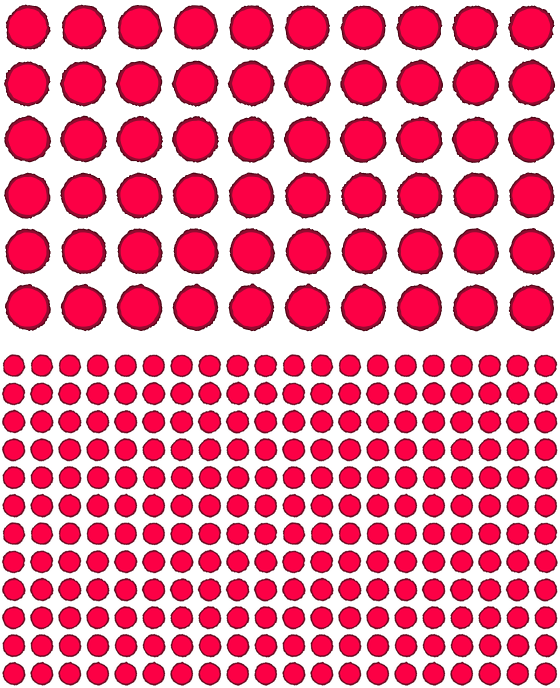
Top: one tile. Bottom: repeated 2 by 2.
Reproduce this pattern procedurally as a Shadertoy shader.

```glsl
// A 10 by 6 sheet of ragged red discs on white, each with a crimson band and a dark rim.
// Every radius is noise that wraps around the angle; a second noise axis, advanced in
// reading order, lets the outline change slowly from one disc to the next.

const vec2 GRID = vec2(10.0, 6.0);
const vec2 CENTER = vec2(0.492, 0.508);

const vec3 PAPER = vec3(1.0);
const vec3 RED = vec3(0.99, 0.0, 0.27);
const vec3 CRIMSON = vec3(0.56, 0.05, 0.19);
const vec3 RIM = vec3(0.30, 0.02, 0.08);

// Radii and amplitudes in cell widths
const float CORE_RADIUS = 0.340;
const float BAND_RADIUS = 0.379;
const float RIM_RADIUS = 0.400;
const float SWELL = 0.022;
const float LOBE = 0.030;
const float JAG = 0.022;
const float CORE_WAVE = 0.016;
const float MORPH_RATE = 0.11;   // noise steps per disc

const float TAU = 6.2831853;

float hash(vec2 p) {
    vec3 q = fract(vec3(p.xyx) * 0.1031);
    q += dot(q, q.yzx + 33.33);
    return fract((q.x + q.y) * q.z);
}

// Value noise in -0.5..0.5: wraps after "count" steps around, drifts with "time"
float ringNoise(float turn, float count, float time, float seed) {
    vec2 p = vec2(turn * count, time);
    vec2 i = floor(p);
    vec2 f = smoothstep(0.0, 1.0, p - i);
    float x0 = mod(i.x, count) + seed;
    float x1 = mod(i.x + 1.0, count) + seed;
    float low = mix(hash(vec2(x0, i.y)), hash(vec2(x1, i.y)), f.x);
    float high = mix(hash(vec2(x0, i.y + 1.0)), hash(vec2(x1, i.y + 1.0)), f.x);
    return mix(low, high, f.y) - 0.5;
}

// Coverage of the area inside a radius
float inside(float dist, float radius, float pixel) {
    return clamp(0.5 + (radius - dist) / pixel, 0.0, 1.0);
}

void mainImage(out vec4 fragColor, in vec2 fragCoord) {
    // Cell, and its number in reading order from the top left
    vec2 grid = fragCoord / iResolution.xy * GRID;
    vec2 cell = floor(grid);
    float frame = cell.x + GRID.x * (GRID.y - 1.0 - cell.y);
    float time = frame * MORPH_RATE;
    float pixel = GRID.y / iResolution.y;

    // Polar position in the cell
    vec2 p = grid - cell - CENTER;
    float dist = length(p);
    float turn = atan(p.y, p.x) / TAU + 0.5;

    // Broad swell, bark-like lobes and fine teeth
    float swell = SWELL * ringNoise(turn, 8.0, time, 11.0);
    float lobe = LOBE * ringNoise(turn, 27.0, time, 57.0);
    float jag = JAG * ringNoise(turn, 84.0, time * 2.0, 131.0);
    float wave = CORE_WAVE * ringNoise(turn, 32.0, time, 271.0);

    float core = CORE_RADIUS + 0.6 * swell + wave;
    float band = BAND_RADIUS + swell + lobe + 0.4 * jag;
    float rim = RIM_RADIUS + swell + lobe + jag;

    // Layers from the rim inward
    vec3 color = mix(PAPER, RIM, inside(dist, rim, pixel));
    color = mix(color, CRIMSON, inside(dist, band, pixel));
    color = mix(color, RED, inside(dist, core, pixel));
    fragColor = vec4(color, 1.0);
}
```
